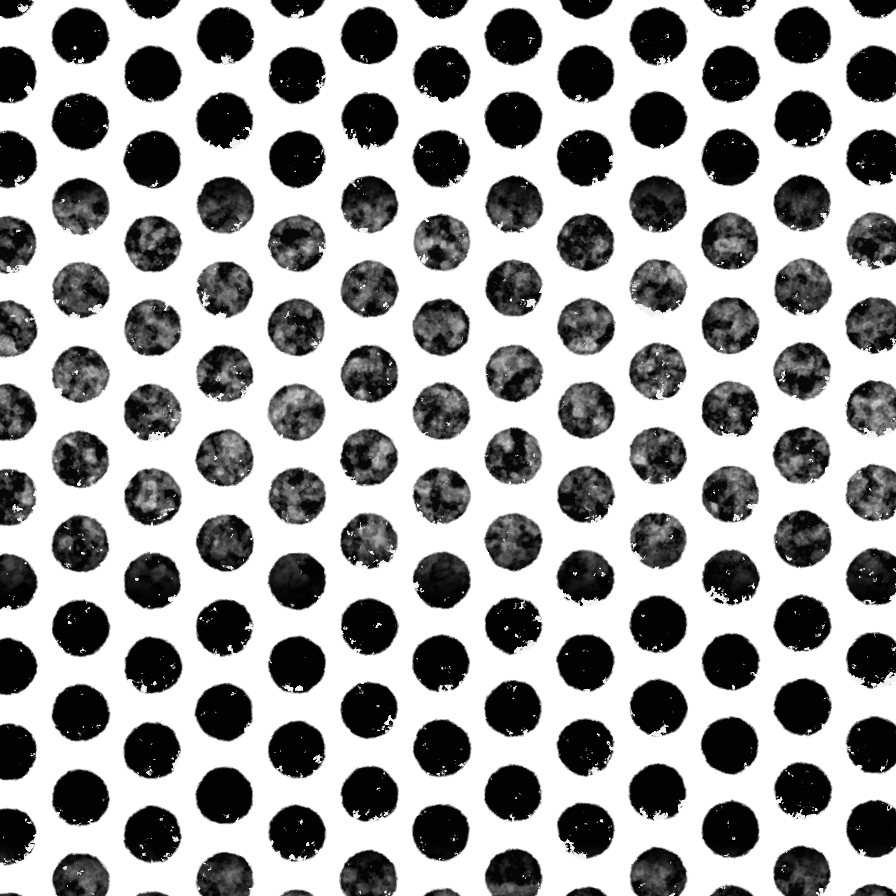
Write a three.js fragment shader that draws this pattern.

```glsl
varying vec2 vUv;

vec2 hash2(vec2 p) {
  return fract(sin(vec2(dot(p, vec2(127.1, 311.7)), dot(p, vec2(269.5, 183.3)))) * 43758.5);
}

// Random cell values blended by distance to their scattered points
float cellular(vec2 p) {
  vec2 cell = floor(p);
  float sum = 0.0;
  float total = 0.0;
  for (int j = -1; j <= 1; j++) {
    for (int i = -1; i <= 1; i++) {
      vec2 c = cell + vec2(float(i), float(j));
      vec2 d = c + hash2(c) - p;
      float weight = exp(-7.0 * dot(d, d));
      sum += weight * hash2(c + 57.0).x;
      total += weight;
    }
  }
  return sum / total;
}

// Three cellular octaves; averages about 0.49
float grain(vec2 p) {
  float sum = 0.0;
  float weight = 0.5;
  for (int i = 0; i < 3; i++) {
    sum += weight * cellular(p);
    p = mat2(0.8, 0.6, -0.6, 0.8) * p * 2.1 + 7.3;
    weight *= 0.6;
  }
  return sum;
}

// Horizontal bands of worn ink, y measured from the top
float fadedBand(float y) {
  float middle = smoothstep(0.19, 0.26, y) * (1.0 - smoothstep(0.57, 0.68, y));
  middle *= 1.0 - 0.3 * (1.0 - smoothstep(0.0, 0.04, abs(y - 0.335)));
  return middle + 0.6 * smoothstep(0.94, 0.98, y);
}

void main() {
  vec2 p = vec2(vUv.x, 1.0 - vUv.y);

  // Staggered columns, with rows closing up slightly to the right
  float column = floor((p.x - 0.0091) / 0.0806 + 0.5);
  float pitch = 0.0944 - 0.00007 * column;
  float top = 0.0412 - 0.0001 * column + 0.0425 * (1.0 - mod(column, 2.0));
  float row = floor((p.y - top) / pitch + 0.5);
  vec2 id = vec2(column, row);
  vec2 seed = hash2(id + 31.0);
  vec2 center = vec2(0.0091 + 0.0806 * column, top + row * pitch);
  vec2 q = p - center - (hash2(id + 5.0) - 0.5) * 0.0012;

  // Wear leans to the lower side of each dot
  float angle = atan(q.y, q.x);
  float lean = 1.57 + (seed.x - 0.6) * 1.6;
  float lower = smoothstep(0.1, 0.95, cos(angle - lean));
  float wear = seed.y * seed.y;

  // Ragged disc, flattened where worn
  float wobble = 0.0004 * sin(3.0 * angle + 6.3 * seed.x) + 0.0003 * sin(7.0 * angle + 6.3 * seed.y);
  float dist = length(q) - 0.0316 + wobble + 0.0012 * lower * wear;
  dist += (grain(p * 190.0) - 0.49) * 0.0028;
  float ink = 1.0 - smoothstep(-0.0017, 0.0017, dist);

  // Mottled grey, with a pale cloud placed differently in each dot
  vec2 cloud = q - (hash2(id + 17.0) - 0.5) * 0.04;
  float tone = 0.25 + (grain(p * 75.0) - 0.49) * 1.35 + (seed.x - 0.5) * 0.1;
  tone += 0.16 * exp(-dot(cloud, cloud) * 7000.0);
  tone *= mix(0.65, 1.0, smoothstep(0.0, 0.007, -dist));
  tone = 0.006 + fadedBand(p.y) * clamp(tone, 0.02, 0.8);

  // Flakes missing along the lower rim, heavier on some dots
  float rim = 1.0 - smoothstep(0.0, 0.014, -dist);
  float limit = 0.84 - rim * lower * (0.15 + 0.25 * wear) - 0.06 * wear;
  float flake = smoothstep(limit - 0.06, limit + 0.06, grain(p * 115.0 + 40.0));
  tone = mix(tone, 0.95, flake);

  vec3 inkColor = tone * vec3(1.0, 0.99, 0.985);
  gl_FragColor = vec4(mix(vec3(1.0), inkColor, ink), 1.0);
}
```
